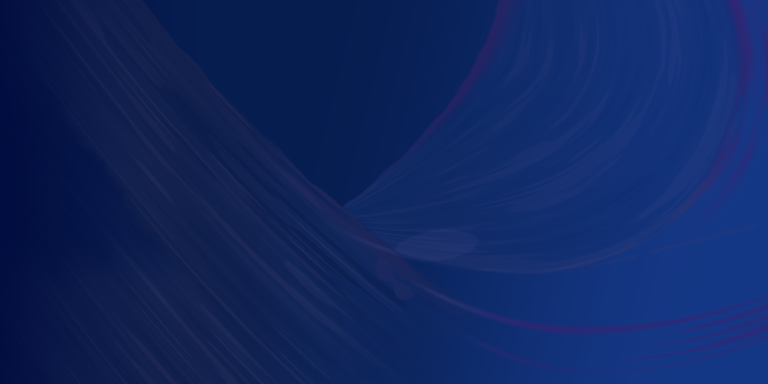
Reproduce this background procedurally as a Shadertoy shader.

```glsl
float hash(vec2 p) {
    vec3 q = fract(p.xyx * vec3(0.1031, 0.1030, 0.0973));
    q += dot(q, q.yzx + 33.33);
    return fract((q.x + q.y) * q.z);
}

float noise(vec2 p) {
    vec2 i = floor(p), f = fract(p);
    f = f * f * (3.0 - 2.0 * f);
    return mix(mix(hash(i), hash(i + vec2(1, 0)), f.x),
               mix(hash(i + vec2(0, 1)), hash(i + vec2(1, 1)), f.x), f.y);
}

// Layered noise stretched along the first axis, like bristle marks
float bristles(vec2 alongAcross) {
    return 0.4 * noise(alongAcross * vec2(3.0, 20.0))
         + 0.35 * noise(alongAcross * vec2(6.0, 65.0) + 17.0)
         + 0.25 * noise(alongAcross * vec2(10.0, 140.0) + 41.0);
}

// Small ragged offset for torn paint edges
float tear(vec2 p) {
    return noise(p * 16.0) + 0.6 * noise(p * 45.0) - 0.8;
}

float ribbon(float d, float width) {
    return exp(-d * d / (width * width));
}

// Signed height above a lopsided parabola, scaled close to true distance
float bowl(vec2 p, vec2 low, float leftBend, float rightBend) {
    float x = p.x - low.x;
    float bend = x < 0.0 ? leftBend : rightBend;
    return (p.y - low.y - bend * x * x) / sqrt(1.0 + 4.0 * bend * bend * x * x);
}

void mainImage(out vec4 fragColor, in vec2 fragCoord) {
    vec2 p = fragCoord / iResolution.y;
    p.x *= 2.0 * iResolution.y / iResolution.x;
    float soft = 1.5 / iResolution.y;
    vec3 violet = vec3(0.21, 0.14, 0.45);
    vec3 greyBlue = vec3(0.17, 0.22, 0.45);

    // Ground gradient
    vec3 col = mix(vec3(0.0, 0.045, 0.245), vec3(0.025, 0.115, 0.315), smoothstep(-0.05, 0.6, p.x));
    col = mix(col, vec3(0.08, 0.215, 0.52), smoothstep(0.75, 1.9, p.x + 0.25 * (0.5 - p.y)));

    // Edges of the diagonal band, the right stroke and the great arc
    float bx = p.x - 0.365;
    float band = (1.0 - 1.2 * bx + 0.32 * bx * bx - p.y) / 1.4;
    float ty = p.y - 0.466;
    float stroke = (p.x - 0.898 - 1.3 * ty + 1.02 * ty * ty) / 1.3;
    vec2 arcPos = (p - vec2(1.36, 0.82)) / vec2(p.x < 1.36 ? 0.78 : 0.585, 0.527);
    float arcRadius = length(arcPos);
    float arc = (arcRadius - 1.0) * 0.55;
    float turn = atan(arcPos.x, -arcPos.y);

    // Right stroke: bristle marks fan out between its two edges
    float across = stroke / max(stroke - arc, 0.03);
    float sweep = bristles(vec2(0.7 * (p.x + p.y), 0.55 * across));
    float strokeEdge = stroke + 0.008 * tear(p);
    float inStroke = smoothstep(-soft, soft, strokeEdge) * smoothstep(0.012, -0.006, arc)
                   * smoothstep(0.01, -0.01, band);
    vec3 strokeCol = mix(vec3(0.065, 0.165, 0.395), vec3(0.075, 0.195, 0.475), smoothstep(1.0, 1.85, p.x));
    strokeCol += (sweep - 0.5) * vec3(0.06, 0.035, 0.035);
    float veil = smoothstep(0.56, 0.62, sweep + 0.12 * (noise(p * 5.0) - 0.5));
    strokeCol += veil * vec3(0.018, 0.008, 0.004);
    col = mix(col, strokeCol, 0.9 * inStroke);
    float patchShape = ribbon(p.x - 1.14 - 0.8 * (p.y - 0.36), 0.12) * ribbon(p.y - 0.36, 0.05);
    col += vec3(0.035, 0.02, 0.025) * inStroke * smoothstep(0.45, 0.55, patchShape + 0.12 * tear(p));
    float edgeTint = smoothstep(-soft, soft, strokeEdge)
                   * smoothstep(0.022 + 0.035 * smoothstep(0.6, 1.0, p.y), 0.0, stroke + 0.02 * (sweep - 0.5));
    col = mix(col, vec3(0.17, 0.13, 0.39), 0.75 * edgeTint * smoothstep(0.4, 0.8, p.y));

    // Diagonal band, worn away at the far left
    float grain = bristles(vec2(p.x, band));
    float ragged = band + 0.009 * tear(p);
    float inBand = smoothstep(-soft, soft, ragged) * smoothstep(1.3, 0.85, p.x + 0.35 * band);
    float hollow = smoothstep(0.01, -0.03, p.x - 0.42 + 0.68 * (p.y - 0.35) + 0.03 * tear(p))
                 * smoothstep(0.22, 0.40, p.y + 0.04 * tear(p * 0.5)) * smoothstep(0.95, 0.65, p.y);
    vec3 bandCol = mix(vec3(0.075, 0.13, 0.305), vec3(0.07, 0.16, 0.375), smoothstep(0.45, 1.05, p.x));
    bandCol += (grain - 0.5) * vec3(0.06, 0.045, 0.05);
    float cover = inBand * smoothstep(-0.12, 0.45, p.x) * (1.0 - 0.7 * hollow);
    col = mix(col, bandCol, 0.92 * cover);

    // Dark scratches, pale hairs and a warm rim on the band
    float scratch = smoothstep(0.64, 0.72, noise(vec2(p.x * 6.0, band * 85.0)));
    col = mix(col, vec3(0.035, 0.105, 0.29), 0.6 * scratch * cover * ribbon(band - 0.10, 0.09));
    float hair = smoothstep(0.74, 0.82, noise(vec2(p.x * 5.0 + 31.0, band * 110.0)));
    col += vec3(0.035, 0.02, 0.015) * hair * cover;
    float rim = smoothstep(-soft, soft, ragged) * smoothstep(0.06, 0.015, band + 0.03 * (grain - 0.5))
              * smoothstep(0.35, 0.9, p.x) * smoothstep(1.3, 1.0, p.x);
    col = mix(col, vec3(0.15, 0.15, 0.35), 0.6 * rim * smoothstep(0.25, 0.55, grain));

    // Torn flakes of paint below the meeting point
    vec2 flake = p - vec2(1.02, 0.27);
    float flakes = ribbon(flake.x + flake.y, 0.07) * ribbon(flake.x - flake.y, 0.17);
    col = mix(col, vec3(0.13, 0.16, 0.38), 0.6 * smoothstep(0.50, 0.56, flakes * noise(p * vec2(22.0, 17.0))));

    // Great arc: grey below, violet rising at the right
    float rise = smoothstep(0.6, 1.3, turn);
    float alongArc = smoothstep(-0.75, -0.4, turn);
    float dryBrush = smoothstep(0.15, 0.6, bristles(vec2(turn, arc * 1.5)));
    float thick = mix(0.0055, 0.02, rise);
    col = mix(col, mix(greyBlue, violet, rise), 0.8 * alongArc * dryBrush * ribbon(arc, thick));
    col = mix(col, violet, 0.6 * rise * dryBrush * ribbon(arc - 0.05, 0.014));

    // Fine arcs of uneven weight across the lower right
    for (int i = 0; i < 5; i++) {
        float k = float(i);
        vec2 low = vec2(1.52 + 0.01 * k, 0.14 - 0.027 * k);
        float d = bowl(p, low, 0.64 + 0.03 * k, 0.39 + 0.02 * k);
        float start = i == 0 ? 1.02 : i == 4 ? 1.16 : 1.5 + 0.25 * hash(vec2(k, 3.0));
        float fade = smoothstep(start, start + 0.15, p.x);
        float width = 0.002 + 0.009 * noise(vec2(p.x * 4.0, k * 7.0));
        vec3 tint = mix(greyBlue, violet, smoothstep(1.1, 1.4, p.x));
        col = mix(col, tint, (0.35 + 0.4 * hash(vec2(k, 9.0))) * fade * ribbon(d, width));
    }

    // Broken dry mark beneath the great arc
    float dash = smoothstep(0.45, 0.6, noise(vec2(p.x * 28.0, 5.0)));
    float dry = ribbon(p.y - 0.30 - 0.25 * (p.x - 1.52), 0.004) * smoothstep(1.5, 1.6, p.x);
    col = mix(col, greyBlue, 0.4 * dry * dash);

    fragColor = vec4(clamp(col, 0.0, 1.0), 1.0);
}
```
